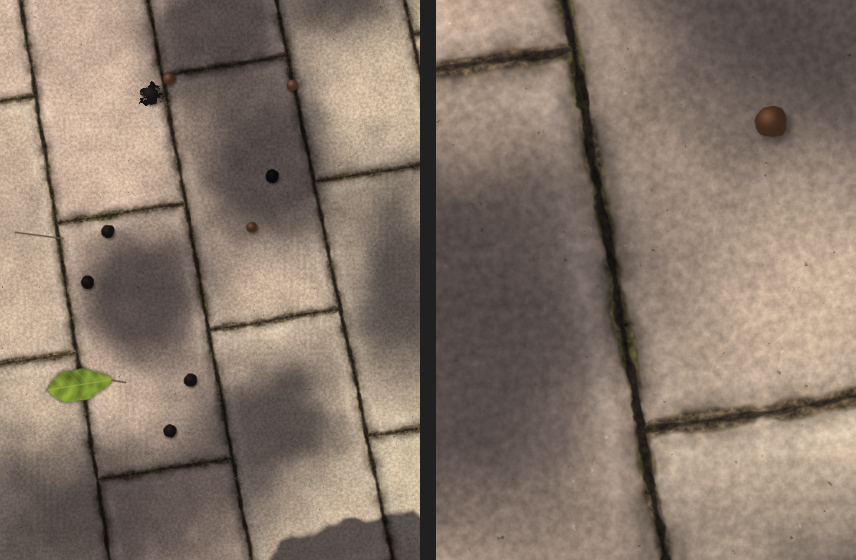
Left, the full canvas; right, a detail of the centre.
Write a WebGL 1 fragment shader that draws this texture.

```glsl
precision highp float;
uniform vec2 u_resolution;

// Lengths are fractions of the canvas height; pairs are column, row
const vec2 GRID_START = vec2(0.037, 0.182);
const vec2 GRID_LEAN = vec2(0.159, 0.163);
const vec2 GRID_SIZE = vec2(0.228, 0.469);
const float COLUMN_SPREAD = 0.0247;
const float CRACK_HALF = 0.0024;
const float SOIL_HALF = 0.0046;
const vec3 PINK_CLAY = vec3(0.80, 0.69, 0.61);
const vec3 TAN_CLAY = vec3(0.81, 0.74, 0.63);
const vec3 CRACK_DARK = vec3(0.15, 0.13, 0.11);
const vec3 SOIL = vec3(0.42, 0.35, 0.26);
const vec3 MOSS = vec3(0.38, 0.36, 0.20);
const vec3 SHADE = vec3(0.41, 0.41, 0.45);
const vec3 SEED_BLACK = vec3(0.13, 0.11, 0.11);
const vec3 SEED_BROWN = vec3(0.58, 0.39, 0.26);
const vec3 LEAF_GREEN = vec3(0.50, 0.59, 0.21);
const vec3 LEAF_RIB = vec3(0.70, 0.74, 0.38);
const vec3 TWIG_BROWN = vec3(0.42, 0.35, 0.30);

float hash(vec2 p) {
  return fract(sin(dot(p, vec2(127.1, 311.7))) * 43758.5);
}
float corner(vec2 cell, vec2 offset) {
  float a = 6.2832 * hash(cell);
  return dot(vec2(cos(a), sin(a)), offset);
}
float noise(vec2 p) {
  vec2 i = floor(p), f = fract(p), e = vec2(1.0, 0.0);
  vec2 w = f * f * f * (f * (f * 6.0 - 15.0) + 10.0);
  float low = mix(corner(i, f), corner(i + e, f - e), w.x);
  float high = mix(corner(i + e.yx, f - e.yx), corner(i + 1.0, f - 1.0), w.x);
  return mix(low, high, w.y);
}
float fbm(vec2 p) {
  float sum = 0.0, amp = 0.6;
  for (int i = 0; i < 4; i++) {
    sum += amp * noise(p);
    p = mat2(1.6, 1.2, -1.2, 1.6) * p + 17.3;
    amp *= 0.55;
  }
  return sum;
}
float pool(vec2 p, vec2 centre, vec2 radius) {
  vec2 q = (p - centre) / radius;
  return exp(-dot(q, q));
}
float segment(vec2 p, vec2 a, vec2 b) {
  vec2 q = p - a, ab = b - a;
  return length(q - ab * clamp(dot(q, ab) / dot(ab, ab), 0.0, 1.0));
}
float cover(float d, float soft) {
  return 1.0 - smoothstep(-soft, soft, d);
}

vec3 addSeed(vec3 col, vec2 p, vec2 centre, float r, vec3 tint, float rough, float px) {
  vec2 q = p - centre;
  float d = length(q) - r + rough * r * fbm(p * 90.0);
  col *= 1.0 - 0.4 * cover(length(q - vec2(0.002, 0.003)) - r, 0.004);
  float light = 0.75 + 0.7 * pool(q, vec2(-0.3, -0.35) * r, vec2(0.5 * r));
  return mix(col, tint * light, cover(d, px));
}
vec3 addLeaf(vec3 col, vec2 p, float px) {
  vec2 q = mat2(0.987, 0.16, -0.16, 0.987) * (p - vec2(0.143, 0.687));
  float t = clamp(q.x / 0.059, -1.0, 1.0);
  float halfWidth = 0.028 * pow(1.0 - t * t, 0.75) * (1.0 - 0.25 * t + 0.06 * sin(9.0 * t));
  float blade = max(abs(q.y) - halfWidth, abs(q.x) - 0.059);
  float veins = smoothstep(0.8, 1.0, cos(420.0 * (q.x + 0.7 * abs(q.y))));
  vec3 green = LEAF_GREEN * (0.95 + 5.0 * q.y + 0.4 * noise(p * 60.0));
  green = mix(green, LEAF_RIB, max(0.2 * veins, 0.6 * cover(abs(q.y) - 0.0008, px)));
  col = mix(col * (1.0 - 0.35 * cover(blade - 0.003, 0.005)), green, cover(blade, px));
  float stem = segment(p, vec2(0.2, 0.679), vec2(0.224, 0.683)) - 0.0015;
  return mix(col, TWIG_BROWN, cover(stem, px));
}

void main() {
  float px = 1.0 / u_resolution.y;
  vec2 p = vec2(gl_FragCoord.x, u_resolution.y - gl_FragCoord.y) * px; // y runs down

  // Leaning running bond that widens downward
  vec2 w = p + 0.004 * vec2(fbm(p * 12.0), fbm(p * 12.0 + 40.0));
  vec2 size = GRID_SIZE + vec2(COLUMN_SPREAD * w.y, 0.0);
  vec2 uv = (w + GRID_LEAN * vec2(-w.y, w.x) - GRID_START) / size;
  uv.y += 0.5 * (1.0 - mod(floor(uv.x), 2.0));
  vec2 brick = floor(uv), edge = (0.5 - abs(fract(uv) - 0.5)) * size * 0.985;
  float d = min(edge.x, edge.y), across = step(edge.y, edge.x);

  // Clay: brick tint, mottling, worn rim, sandy grain, pits and grime
  float mottle = fbm(p * 13.0), grain = fbm(p * 170.0), patchy = fbm(p * 32.0 + 7.0);
  vec3 col = mix(PINK_CLAY, TAN_CLAY, 0.5 * hash(brick) + 0.6 * p.x);
  col *= 0.98 + 0.06 * hash(brick + 5.0) + 0.14 * mottle + 0.10 * patchy + 0.27 * grain;
  col += 0.06 * pool(vec2(d), vec2(0.019), vec2(0.012)) * (1.0 + 2.0 * mottle);
  col *= 1.0 - 0.35 * smoothstep(0.38, 0.55, fbm(p * 120.0 + 9.0));
  col += 0.13 * smoothstep(0.40, 0.55, fbm(p * 95.0 + 31.0));
  float grime = exp(-d / 0.011) * (0.25 + 0.3 * hash(brick + 2.0) + 1.1 * patchy);
  col *= 1.0 - clamp(grime, 0.0, 0.55);

  // Joints: patchy soil and moss around a thin broken crack
  vec3 fill = mix(SOIL, MOSS, smoothstep(0.0, 0.3, mottle)) * (0.85 + 1.3 * grain);
  float soil = d - SOIL_HALF - 0.0012 * across - 0.006 * patchy - 0.003 * grain;
  col = mix(col, fill, 0.8 * cover(soil, px + 0.0012));
  float crack = d - CRACK_HALF + 0.0008 * across - 0.005 * fbm(p * 45.0 + 3.0) - 0.002 * grain;
  col = mix(col, CRACK_DARK * (1.0 + grain), (0.95 - 0.2 * across) * cover(crack, px + 0.0004));

  // Fallen twig, leaf and seeds
  float twig = segment(p, vec2(0.028, 0.415), vec2(0.112, 0.426)) - 0.0014;
  col = addLeaf(mix(col, TWIG_BROWN, cover(twig, px)), p, px);
  col = addSeed(col, p, vec2(0.27, 0.169), 0.018, SEED_BLACK, 1.1, px);
  col = addSeed(col, p, vec2(0.522, 0.152), 0.010, SEED_BROWN * 1.1, 0.1, px);
  for (int i = 1; i < 8; i++) {
    float n = float(i), swing = cos(1.5708 * (n - 2.5));
    vec2 spot = vec2(0.449 - 0.0365 * n, 0.091 + 0.091 * n) + vec2(0.156, 0.059) * swing;
    vec3 tint = mix(SEED_BROWN, SEED_BLACK, step(0.5, abs(abs(n - 2.0) - 1.0)));
    col = addSeed(col, p, spot, 0.009 + 0.003 * hash(vec2(n)), tint, 0.25, px);
  }

  // Dappled tree shadow
  vec2 s = p + 0.07 * vec2(fbm(p * 5.0), fbm(p * 5.0 + 20.0));
  float shadow = 0.12 + 0.5 * fbm(p * 4.0 + 3.0);
  for (int i = 0; i < 4; i++) {
    float n = float(i);
    shadow += pool(s, vec2(0.39 - 0.14 * cos(2.4 * (n - 2.0)), 0.04 + 0.245 * n), vec2(0.12, 0.13));
  }
  shadow += 0.7 * pool(s, vec2(0.62, 0.0), vec2(0.13, 0.08));
  shadow += 0.85 * pool(s, vec2(0.71, 0.5), vec2(0.10, 0.17));
  shadow += pool(s, vec2(0.14, 0.93), vec2(0.24, 0.16));
  shadow += 1.1 * smoothstep(0.3, 0.42, pool(s, vec2(0.66, 1.02), vec2(0.16, 0.10)));
  gl_FragColor = vec4(clamp(col * mix(vec3(1.0), SHADE, smoothstep(0.05, 1.0, shadow)), 0.0, 1.0), 1.0);
}
```
